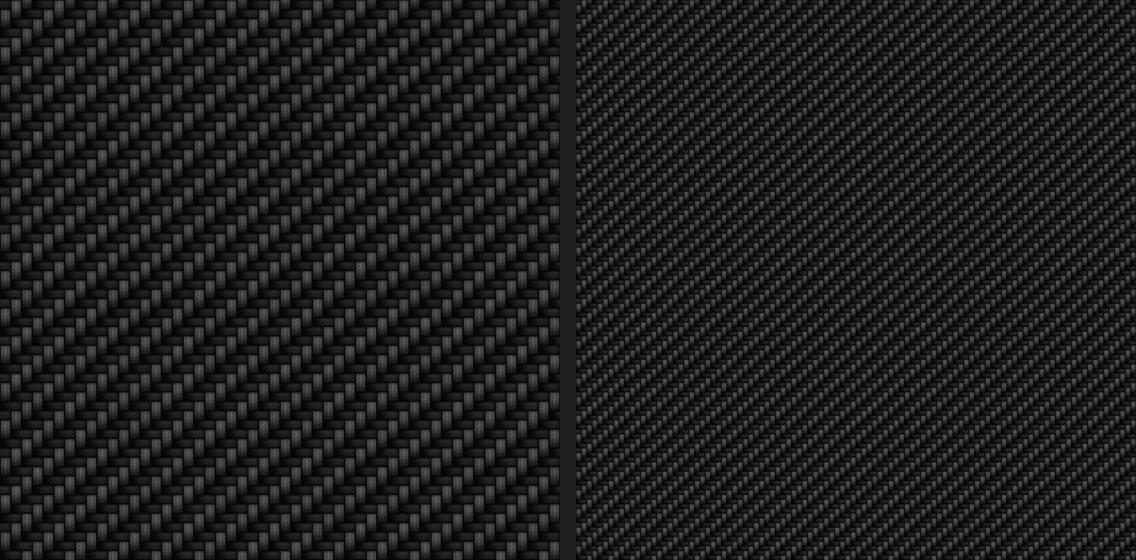
Left: one tile. Right: repeated 2 by 2.
A Shadertoy shader for this texture:

```glsl
const float TAU = 6.2831853;
const vec2 STRANDS = vec2(52.0, 60.0); // 13 by 15 repeats of a 4 by 4 twill

float hash(vec2 p) {
    return fract(sin(dot(p, vec2(127.1, 311.7))) * 43758.5453);
}

// Smooth-edged coverage of a box centred on zero
float box(vec2 p, vec2 halfSize, vec2 blur) {
    vec2 inside = smoothstep(-0.5 * blur, blur, halfSize - abs(p));
    return inside.x * inside.y;
}

// Upright strand: p.x in 0..1 across, p.y in 0..2 along
float warpShade(vec2 p) {
    float along = p.y * 0.5;
    float shade = mix(0.10, 0.315, smoothstep(0.0, 0.72, along));
    shade *= 1.0 - 0.22 * smoothstep(0.82, 1.0, along);
    shade *= 1.0 - 0.9 * pow(abs(p.x - 0.5), 2.0) * 2.0;
    // Fibre bundles crossed by fine chevrons
    float fibres = cos(TAU * 3.0 * (p.x - 0.5));
    float zigzag = abs(fract(p.x * 3.0) - 0.5);
    float chevrons = cos(TAU * (p.y * 4.0 + zigzag));
    return shade * (0.97 + 0.10 * fibres + 0.06 * chevrons);
}

// Level strand: p.x in 0..2 along, p.y in 0..1 across
float weftShade(vec2 p) {
    float along = p.x * 0.5;
    float shade = mix(0.025, 0.135, smoothstep(0.05, 0.65, along));
    shade *= 1.0 - 0.35 * smoothstep(0.8, 1.0, along);
    shade *= mix(0.65, 1.08, smoothstep(0.0, 0.7, p.y));
    return shade * (0.98 + 0.07 * cos(TAU * 3.0 * p.y));
}

void mainImage(out vec4 fragColor, in vec2 fragCoord) {
    vec2 uv = fragCoord / iResolution.xy;
    vec2 grid = uv * STRANDS;
    vec2 cell = floor(grid);
    vec2 local = fract(grid);
    vec2 blur = STRANDS / iResolution.xy;

    // Each strand passes over two and under two, shifting by one per strand
    vec2 warp = vec2(local.x, mod(grid.y - cell.x - 1.0, 4.0));
    vec2 weft = vec2(mod(grid.x - cell.y, 4.0), local.y);

    // Wrapped identity of each float gives a slight tonal variation
    vec2 warpId = mod(vec2(cell.x, floor(grid.y - warp.y + 0.5)), STRANDS);
    vec2 weftId = mod(vec2(floor(grid.x - weft.x + 0.5), cell.y), STRANDS);
    float warpTone = 0.94 + 0.12 * hash(warpId);
    float weftTone = 0.92 + 0.16 * hash(weftId + 71.0);

    float shade = 0.025;
    shade = mix(shade, weftShade(weft) * weftTone,
                box(weft - vec2(1.0, 0.5), vec2(1.0, 0.44), blur));
    shade = mix(shade, warpShade(warp) * warpTone,
                box(warp - vec2(0.5, 1.0), vec2(0.46, 0.97), blur));

    // Fine grain
    float grain = hash(floor(uv * 512.0)) - 0.5;
    shade *= 1.0 + 0.12 * grain;
    fragColor = vec4(shade * vec3(0.99, 1.015, 0.995), 1.0);
}
```
